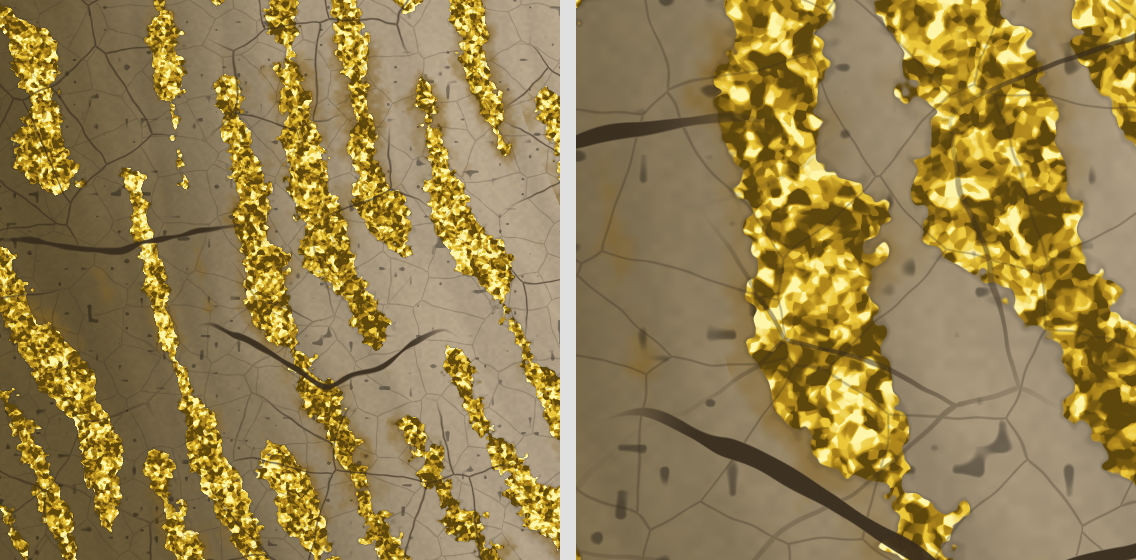
Left, the full canvas; right, a detail of the centre.
A Shadertoy shader for this texture:

```glsl
// Worn gold leaf on cracked, yellowed ground: a fan of ragged gilded bands
// is cut from a bent stripe coordinate and eroded by noise; soft Voronoi
// grains make the glitter, Voronoi borders and wandering lines the cracks.

const vec3 GROUND_DARK  = vec3(0.385, 0.325, 0.195);
const vec3 GROUND_LIGHT = vec3(0.690, 0.625, 0.525);
const vec3 OCHRE        = vec3(0.520, 0.390, 0.140);
const vec3 CRACK_COLOR  = vec3(0.210, 0.165, 0.110);
const vec3 GOLD_SHADE   = vec3(0.370, 0.280, 0.050);
const vec3 GOLD_MID     = vec3(0.690, 0.530, 0.110);
const vec3 GOLD_LIGHT   = vec3(0.920, 0.780, 0.220);
const vec3 GOLD_GLINT   = vec3(1.000, 0.960, 0.660);
const float BAND_PERIOD = 0.122;
const float BAND_HALF_WIDTH = 0.027;
const float GRAIN_SCALE = 115.0;
const float CRACK_SCALE = 6.5;

float hash(vec2 p) {
    return fract(sin(dot(p, vec2(127.1, 311.7))) * 43758.5453);
}

vec2 hash2(vec2 p) {
    return vec2(hash(p), hash(p + 57.3));
}

float noise(vec2 p) {
    vec2 i = floor(p), f = fract(p);
    f = f * f * (3.0 - 2.0 * f);
    return mix(mix(hash(i), hash(i + vec2(1, 0)), f.x),
               mix(hash(i + vec2(0, 1)), hash(i + vec2(1, 1)), f.x), f.y);
}

float fbm(vec2 p) {
    float sum = 0.0, amp = 0.5;
    for (int i = 0; i < 4; i++) {
        sum += amp * noise(p);
        p = p * 2.03 + 17.7;
        amp *= 0.5;
    }
    return sum / 0.9375;
}

// Random value per Voronoi cell, blended softly across the borders
float grains(vec2 p) {
    vec2 cell = floor(p), f = fract(p);
    float sum = 0.0, total = 0.0;
    for (int y = -1; y <= 1; y++)
    for (int x = -1; x <= 1; x++) {
        vec2 o = vec2(x, y);
        vec2 d = o + hash2(cell + o) - f;
        float w = exp(-9.0 * dot(d, d));
        sum += w * hash(cell + o + 9.1);
        total += w;
    }
    return sum / total;
}

// Distance to the nearest Voronoi border, in cells
float cellBorder(vec2 p) {
    vec2 cell = floor(p), f = fract(p), near1 = vec2(8.0), near2 = vec2(9.0);
    for (int y = -1; y <= 1; y++)
    for (int x = -1; x <= 1; x++) {
        vec2 o = vec2(x, y);
        vec2 d = o + hash2(cell + o) - f;
        if (dot(d, d) < dot(near1, near1)) { near2 = near1; near1 = d; }
        else if (dot(d, d) < dot(near2, near2)) near2 = d;
    }
    return 0.5 * (dot(near2, near2) - dot(near1, near1)) / length(near2 - near1);
}

float line(float dist, float halfWidth, float soft) {
    return 1.0 - smoothstep(halfWidth - soft, halfWidth + soft, dist);
}

// Coordinate across the bands, which lean more towards the foot and sides
float bandCoord(vec2 uv) {
    float down = 1.0 - uv.y, side = uv.x - 0.42;
    float s = uv.x - down * (0.1 + 0.2 * down) - 0.5 * side * side * (down - 0.35);
    float wander = mix(0.16, 0.045, smoothstep(0.0, 0.5, uv.x));
    return s + wander * (noise(uv * 4.5 + 3.0) - 0.5);
}

// Signed depth inside the gold: positive where the leaf survives
float goldDepth(vec2 uv, float s) {
    float t = s / BAND_PERIOD + 0.32;
    float depth = BAND_HALF_WIDTH - abs(fract(t) - 0.5) * BAND_PERIOD;
    float loss = noise(vec2(floor(t) * 7.3 + 2.0, uv.y * 6.5));
    depth -= 0.065 * smoothstep(0.58, 0.85, loss);
    depth += 0.040 * (noise(uv * 11.0) - 0.5) + 0.026 * (noise(uv * 33.0) - 0.5);
    return depth + 0.018 * (noise(uv * 85.0) - 0.5) + 0.010 * (noise(uv * 170.0) - 0.5);
}

// Fine crackle plus three long dark cracks
float cracks(vec2 uv, float px) {
    vec2 bent = uv + 0.035 * vec2(fbm(uv * 9.0), fbm(uv * 9.0 + 31.0));
    float keep = smoothstep(0.25, 0.6, noise(uv * 6.0 + 40.0));
    float c = 0.68 * keep * line(cellBorder(bent * CRACK_SCALE) / CRACK_SCALE, 0.0014, px);
    c = max(c, 0.30 * line(cellBorder(bent * 13.0 + 5.0) / 13.0, 0.0007, px));
    for (int i = 0; i < 3; i++) {
        float k = float(i), start = 0.1 + 0.48 * mod(k + 2.0, 3.0) - 0.12 * k;
        float x = uv.x - start;
        float path = 0.75 - 0.19 * k + 0.13 * (noise(vec2(uv.x * 5.0, k * 8.0)) - 0.5)
                   + 0.035 * (noise(vec2(uv.x * 19.0, k * 5.0 + 2.0)) - 0.5);
        float span = smoothstep(0.0, 0.07, x) * (1.0 - smoothstep(0.38, 0.5, x));
        float w = 0.0042 * span * (0.5 + noise(uv * 35.0));
        c = max(c, 0.92 * span * line(abs(uv.y - path) * 0.85, w, px));
    }
    return c;
}

void mainImage(out vec4 fragColor, in vec2 fragCoord) {
    vec2 uv = fragCoord / iResolution.y;
    float px = 1.0 / iResolution.y;
    float s = bandCoord(uv);
    float depth = goldDepth(uv, s);

    // Ground: dark to light, streaks along the bands, stains and specks
    float light = uv.x + 0.18 * (uv.y - 0.5) + 0.16 * (fbm(uv * 4.0) - 0.5);
    vec3 color = mix(GROUND_DARK, GROUND_LIGHT, smoothstep(0.02, 0.85, light));
    color *= 0.94 + 0.12 * noise(vec2(s * 32.0, uv.y * 2.5));
    color *= 0.97 + 0.06 * noise(uv * 160.0);
    float stain = smoothstep(0.52, 0.72, fbm(uv * 7.0 + 12.0));
    stain *= smoothstep(-0.035, 0.0, depth);
    color = mix(color, OCHRE, 0.65 * stain);
    color *= 1.0 - 0.35 * smoothstep(0.87, 0.96, noise(uv * 75.0 + 8.0));
    color *= 1.0 - 0.14 * smoothstep(-0.006, 0.0, depth);

    // Gold: coarse and fine grains, lit in broad patches
    vec2 crumple = uv + 0.006 * vec2(noise(uv * 60.0), noise(uv * 60.0 + 20.0));
    float glitter = 0.62 * grains(crumple * GRAIN_SCALE)
                  + 0.38 * grains(crumple * GRAIN_SCALE * 1.9 + 7.0);
    glitter = (glitter - 0.5) * 1.75 + 0.46 + 0.5 * (fbm(uv * 6.0 + 50.0) - 0.5);
    vec3 gold = mix(GOLD_SHADE, GOLD_MID, smoothstep(0.08, 0.46, glitter));
    gold = mix(gold, GOLD_LIGHT, smoothstep(0.46, 0.72, glitter));
    gold = mix(gold, GOLD_GLINT, smoothstep(0.74, 0.95, glitter));
    color = mix(color, gold, smoothstep(-0.0008, 0.0012, depth));

    color = mix(color, CRACK_COLOR, cracks(uv, px));
    fragColor = vec4(color, 1.0);
}
```
